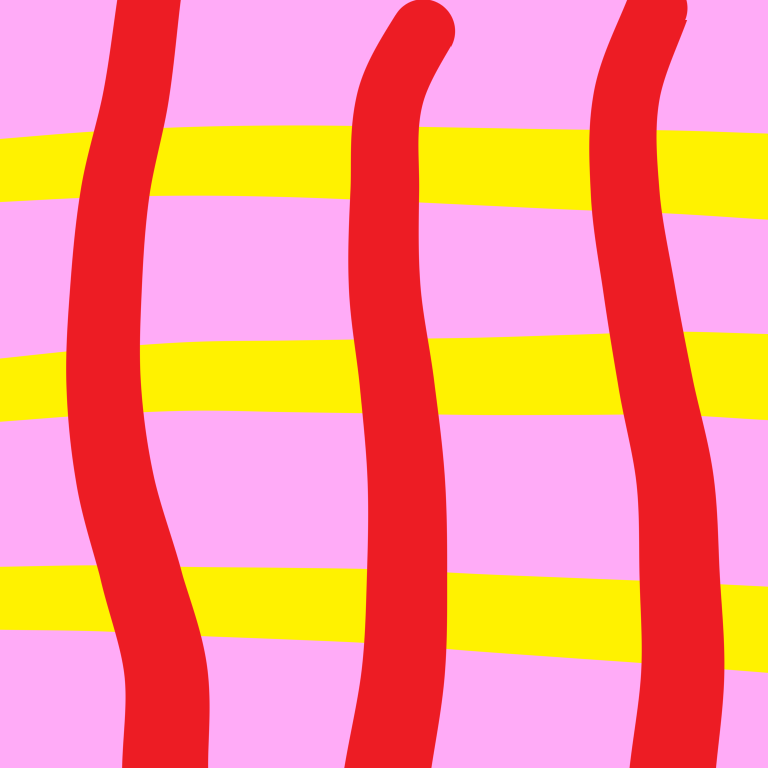
Write a Shadertoy shader that draws this pattern.

```glsl
// Catmull-Rom curve through nine even knots, three strokes at once
vec3 strokeCentres(vec3 knots[9], float t) {
    t *= 8.0;
    int i = clamp(int(floor(t)), 0, 7);
    float f = t - float(i);
    vec3 b = knots[i], c = knots[i + 1];
    vec3 a = i > 0 ? knots[i - 1] : 2.0 * b - c;
    vec3 d = i < 7 ? knots[i + 2] : 2.0 * c - b;
    return b + 0.5 * f * (c - a + f * (2.0 * a - 5.0 * b + 4.0 * c - d
                                     + f * (3.0 * (b - c) + d - a)));
}

// Distance to three strokes running along t; each begins with a round tip
float strokeDistance(vec3 knots[9], float t, float across, vec3 tipAcross, vec3 tipAlong) {
    vec3 centre = strokeCentres(knots, t);
    vec3 slope = (strokeCentres(knots, t + 0.004) - strokeCentres(knots, t - 0.004)) / 0.008;
    vec3 body = abs(across - centre) / sqrt(1.0 + slope * slope);
    vec3 u = across - tipAcross, v = t - tipAlong;
    vec3 tip = sqrt(u * u + v * v);
    vec3 d = mix(tip, body, step(0.0, v + slope * u));
    return min(d.x, min(d.y, d.z)) - mix(0.041, 0.056, t);
}

float coverage(float d) {
    float pixel = 1.0 / min(iResolution.x, iResolution.y);
    return smoothstep(0.7 * pixel, -0.7 * pixel, d);
}

void mainImage(out vec4 fragColor, in vec2 fragCoord) {
    vec2 uv = fragCoord / iResolution.xy;

    // Centre heights of the bands, left to right
    vec3 bands[9] = vec3[9](
        vec3(0.778, 0.492, 0.221), vec3(0.786, 0.503, 0.221), vec3(0.790, 0.510, 0.217),
        vec3(0.790, 0.510, 0.214), vec3(0.787, 0.510, 0.210), vec3(0.783, 0.510, 0.202),
        vec3(0.779, 0.512, 0.195), vec3(0.776, 0.514, 0.188), vec3(0.770, 0.509, 0.180));

    // Centre positions of the upright strokes, top to bottom
    vec3 uprights[9] = vec3[9](
        vec3(0.194, 0.573, 0.860), vec3(0.177, 0.509, 0.816), vec3(0.150, 0.501, 0.814),
        vec3(0.138, 0.501, 0.832), vec3(0.135, 0.517, 0.854), vec3(0.150, 0.529, 0.879),
        vec3(0.184, 0.530, 0.885), vec3(0.216, 0.525, 0.889), vec3(0.215, 0.505, 0.876));

    float bandDist = strokeDistance(bands, uv.x, uv.y, vec3(0.0), vec3(-9.0));
    float uprightDist = strokeDistance(uprights, 1.0 - uv.y, uv.x,
                                       vec3(0.194, 0.551, 0.854), vec3(-9.0, 0.040, 0.010));

    // Pink ground, yellow bands, red strokes on top
    vec3 color = vec3(1.0, 0.67, 0.97);
    color = mix(color, vec3(1.0, 0.95, 0.0), coverage(bandDist));
    color = mix(color, vec3(0.93, 0.11, 0.14), coverage(uprightDist));
    fragColor = vec4(color, 1.0);
}
```
